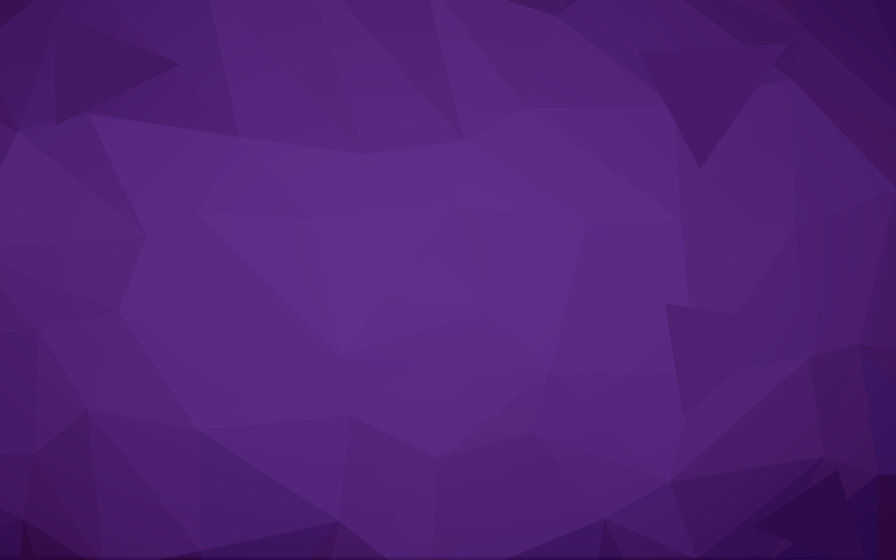
This background is drawn by a WebGL 2 fragment shader. Its source:

```glsl
#version 300 es
precision highp float;
// Low-poly violet backdrop: a jittered lattice is split into triangles, each
// shaded from a soft tone field that is bright in the middle and dark in the
// corners. A few larger facets accent the darker areas near the borders.
uniform vec2 u_resolution;
out vec4 outColor;

vec3 hash3(vec2 p) {
  vec3 q = fract(p.xyx * vec3(0.1031, 0.1030, 0.0973));
  q += dot(q, q.yzx + 33.33);
  return fract((q.xxy + q.yzz) * q.zyx);
}

float cross2(vec2 a, vec2 b) { return a.x * b.y - a.y * b.x; }

float area(vec2 a, vec2 b, vec2 c) { return cross2(b - a, c - a); }

// Signed distance to the line through a and b, positive on its left
float side(vec2 p, vec2 a, vec2 b) {
  return cross2(b - a, p - a) / max(length(b - a), 1e-4);
}

// Antialiased coverage of a triangle of either winding
float coverage(vec2 p, vec2 a, vec2 b, vec2 c) {
  float s = sign(area(a, b, c));
  float d = min(s * side(p, a, b), min(s * side(p, b, c), s * side(p, c, a)));
  return clamp(0.5 + d * u_resolution.y, 0.0, 1.0);
}

// Lattice node pushed off its place, in units of the canvas height
vec2 node(vec2 id) {
  return 0.2 * (id + 0.8 * (hash3(id + 17.0).xy - 0.5));
}

float blob(vec2 p, vec2 center, float radius) {
  vec2 d = (p - center) / radius;
  return exp(-dot(d, d));
}

// Brightness: 0 is the deepest violet, 1 the central glow
float toneField(vec2 p) {
  vec2 d = p - vec2(0.77, 0.55);
  float fallX = d.x < 0.0 ? 0.56 : 0.76;
  float t = 1.01 - fallX * d.x * d.x - 1.7 * d.y * d.y;
  t -= 0.10 * blob(p, vec2(0.17, 0.88), 0.13);
  t -= 0.11 * blob(p, vec2(1.28, 0.84), 0.15);
  t -= 0.11 * blob(p, vec2(1.53, 0.05), 0.20);
  return t;
}

// Tone and hue shift of one facet; variation grows toward the borders
vec2 facet(vec2 p, vec2 a, vec2 b, vec2 c, vec2 seed) {
  vec2 middle = (a + b + c) / 3.0;
  vec3 h = hash3(seed) - 0.5;
  float t = toneField(mix(middle, p, 0.35));
  float vary = mix(0.15, 0.05, smoothstep(0.5, 1.0, t));
  return vec2(t + h.x * vary, h.y);
}

void accent(inout vec2 shade, vec2 p, vec2 a, vec2 b, vec2 c, float tone) {
  shade = mix(shade, vec2(tone, 0.0), coverage(p, a, b, c));
}

void main() {
  vec2 p = gl_FragCoord.xy / u_resolution * vec2(1.6, 1.0);
  vec2 cell = floor(p / 0.2);

  // Triangle mesh from the surrounding lattice cells
  vec3 sum = vec3(0.0);
  for (int j = -1; j <= 1; j++) {
    for (int i = -1; i <= 1; i++) {
      vec2 id = cell + vec2(i, j);
      vec2 a = node(id), b = node(id + vec2(1, 0));
      vec2 c = node(id + vec2(1, 1)), d = node(id + vec2(0, 1));
      // Choose the diagonal that gives the fuller pair of triangles
      float splitAC = min(area(a, b, c), area(a, c, d));
      float splitBD = min(area(a, b, d), area(b, c, d));
      if (splitBD > splitAC) {
        vec2 first = a;
        a = b; b = c; c = d; d = first;
      }
      float w1 = coverage(p, a, b, c), w2 = coverage(p, a, c, d);
      sum += w1 * vec3(facet(p, a, b, c, id + 41.0), 1.0);
      sum += w2 * vec3(facet(p, a, c, d, id + 83.5), 1.0);
    }
  }
  vec2 shade = sum.xy / max(sum.z, 1e-3);

  // Accent facets: upper left, upper right, right, lower right, center
  accent(shade, p, vec2(0.094, 0.979), vec2(0.323, 0.885), vec2(0.10, 0.777), 0.46);
  accent(shade, p, vec2(1.14, 0.906), vec2(1.406, 0.921), vec2(1.25, 0.698), 0.52);
  accent(shade, p, vec2(1.188, 0.458), vec2(1.417, 0.423), vec2(1.219, 0.256), 0.66);
  accent(shade, p, vec2(1.496, 0.162), vec2(1.344, 0.058), vec2(1.55, -0.02), 0.08);
  accent(shade, p, vec2(0.656, 0.475), vec2(0.783, 0.544), vec2(0.856, 0.458), 1.02);

  // Thin shadow along the lower border
  float tone = shade.x - 0.25 * (1.0 - smoothstep(0.002, 0.007, p.y));

  vec3 deep = vec3(0.165, 0.03, 0.265), glow = vec3(0.38, 0.178, 0.545);
  vec3 color = mix(deep, glow, clamp(tone, 0.0, 1.05));
  color += shade.y * (1.0 - tone) * vec3(0.03, 0.0, -0.04);
  outColor = vec4(color, 1.0);
}
```
